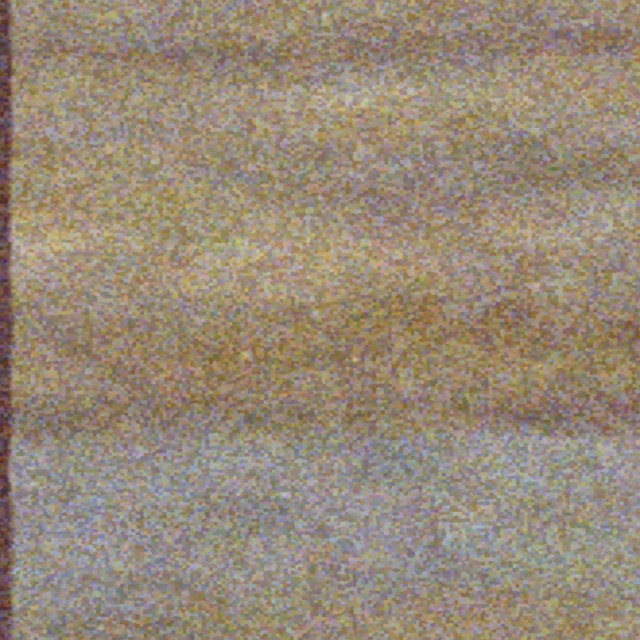
Give the GLSL for this texture, as a WebGL 1 fragment shader.

```glsl
precision highp float;
uniform vec2 u_resolution;

// Colours and tint directions
const vec3 BASE_TAN = vec3(0.596, 0.541, 0.474);
const vec3 EDGE_MAROON = vec3(0.40, 0.285, 0.29);
const vec3 FLECK_CREAM = vec3(0.76, 0.71, 0.65);
const vec3 SMUDGE_MAUVE = vec3(0.42, 0.35, 0.37);
const vec3 LIGHTEN = vec3(0.96, 1.06, 1.0);
const vec3 WARM = vec3(0.22, 0.02, -1.0);
const vec3 ROSY = vec3(0.6, -0.6, 0.2);

// Cells per canvas side
const vec2 FINE_CELLS = vec2(165.0, 195.0);
const vec2 COARSE_CELLS = vec2(85.0, 108.0);
const vec2 CLOUD_CELLS = vec2(4.0, 13.0);
const vec2 MOTTLE_CELLS = vec2(13.0, 28.0);
const float FLECK_CELLS = 15.0;

// Strengths: x lightness, y warmth, z rosiness
const vec3 FINE_AMOUNT = vec3(0.17, 0.23, 0.10);
const vec3 COARSE_AMOUNT = vec3(0.07, 0.13, 0.06);
const vec3 CLOUD_AMOUNT = vec3(0.055, 0.05, 0.015);
const vec3 MOTTLE_AMOUNT = vec3(0.05, 0.04, 0.025);

const float CELL_SHARPNESS = 7.0;
const float FLECK_CHANCE = 0.10;
const float FLECK_RADIUS = 0.0065;
const float EDGE_WIDTH = 0.017;
const float EDGE_BLUR = 0.007;

vec3 hash3(vec2 p) {
  vec3 q = fract(vec3(p.xyx) * vec3(0.1031, 0.1030, 0.0973));
  q += dot(q, q.yxz + 33.33);
  return fract((q.xxy + q.yzz) * q.zyx);
}

// Smooth cellular noise: three independent tones, centred on zero
vec3 cellTones(vec2 p) {
  vec2 cell = floor(p);
  vec3 sum = vec3(0.0);
  float total = 0.0;
  for (int j = -1; j <= 1; j++) {
    for (int i = -1; i <= 1; i++) {
      vec2 id = cell + vec2(float(i), float(j));
      vec2 offset = id + 0.2 + 0.6 * hash3(id + 71.0).xy - p;
      float weight = exp(-CELL_SHARPNESS * dot(offset, offset));
      sum += weight * (hash3(id + 13.0) - 0.5);
      total += weight;
    }
  }
  return sum / total;
}

float bell(float x, float centre, float width) {
  float d = (x - centre) / width;
  return exp(-d * d);
}

// Broad horizontal layers: x lightness, y warmth, z rosiness
vec3 strata(vec2 uv) {
  float y = uv.y + 0.008 * sin(5.0 * uv.x + 1.0) + 0.004 * sin(13.0 * uv.x + 9.0 * uv.y);
  float archY = y + 0.10 * (uv.x - 0.55) * (uv.x - 0.55);
  vec3 tone = vec3(0.012, 0.018, 0.0);
  tone += bell(y, 0.925, 0.035) * vec3(-0.055, -0.035, 0.008);
  tone += bell(archY, 0.85, 0.022) * bell(uv.x, 0.58, 0.28) * vec3(0.055, 0.015, 0.0);
  tone += bell(y, 0.71, 0.05) * smoothstep(0.3, 0.9, uv.x) * vec3(-0.035, -0.03, 0.0);
  tone += bell(y, 0.61, 0.065) * mix(1.3, 0.5, uv.x) * vec3(0.035, 0.015, 0.005);
  tone += bell(y, 0.465, 0.065) * vec3(-0.045, 0.035, 0.008);
  tone += bell(y, 0.355, 0.035) * vec3(-0.06, -0.025, 0.006);
  tone += smoothstep(0.345, 0.295, y) * vec3(0.005, -0.07, -0.02);
  tone += bell(y, 0.0, 0.07) * vec3(-0.035, 0.065, 0.018);
  return tone;
}

// Sparse pale specks, one candidate per cell
float flecks(vec2 uv) {
  vec2 p = uv * FLECK_CELLS;
  vec2 id = floor(p);
  vec3 rnd = hash3(id + 37.0);
  vec2 offset = (fract(p) - 0.25 - 0.5 * rnd.xy) / FLECK_CELLS;
  float size = FLECK_RADIUS * mix(0.6, 1.1, rnd.x);
  float d = length(offset * vec2(0.8, 1.1)) / size;
  return step(rnd.z, FLECK_CHANCE) * exp(-d * d) * mix(0.5, 0.95, rnd.y);
}

void main() {
  vec2 uv = gl_FragCoord.xy / u_resolution;

  // Layers, clouds and grain add up in tone space
  vec3 tone = strata(uv);
  tone += CLOUD_AMOUNT * cellTones(uv * CLOUD_CELLS + 3.0);
  tone += MOTTLE_AMOUNT * cellTones(uv * MOTTLE_CELLS + 19.0);
  vec3 grain = COARSE_AMOUNT * cellTones(uv * COARSE_CELLS + 41.0);
  grain += FINE_AMOUNT * cellTones(uv * FINE_CELLS);

  // Pale patch by the edge and a small dark smudge
  tone.x += 0.06 * bell(uv.x, 0.04, 0.05) * bell(uv.y, 0.63, 0.035);
  float smudge = 0.65 * bell(uv.x, 0.436, 0.014) * bell(uv.y, 0.873, 0.009);

  vec3 colour = BASE_TAN + tone.x * LIGHTEN + tone.y * WARM + tone.z * ROSY;
  colour = mix(colour, SMUDGE_MAUVE, smudge);
  colour = mix(colour, FLECK_CREAM, flecks(uv));

  // Dark blurred strip down the left side
  float edgeX = EDGE_WIDTH + 0.0015 * sin(17.0 * uv.y) + 0.001 * sin(41.0 * uv.y);
  float edge = 1.0 - smoothstep(edgeX - EDGE_BLUR, edgeX + EDGE_BLUR, uv.x);
  colour = mix(colour, EDGE_MAROON, edge);

  colour += grain.x * LIGHTEN + grain.y * WARM + grain.z * ROSY;
  gl_FragColor = vec4(clamp(colour, 0.0, 1.0), 1.0);
}
```
